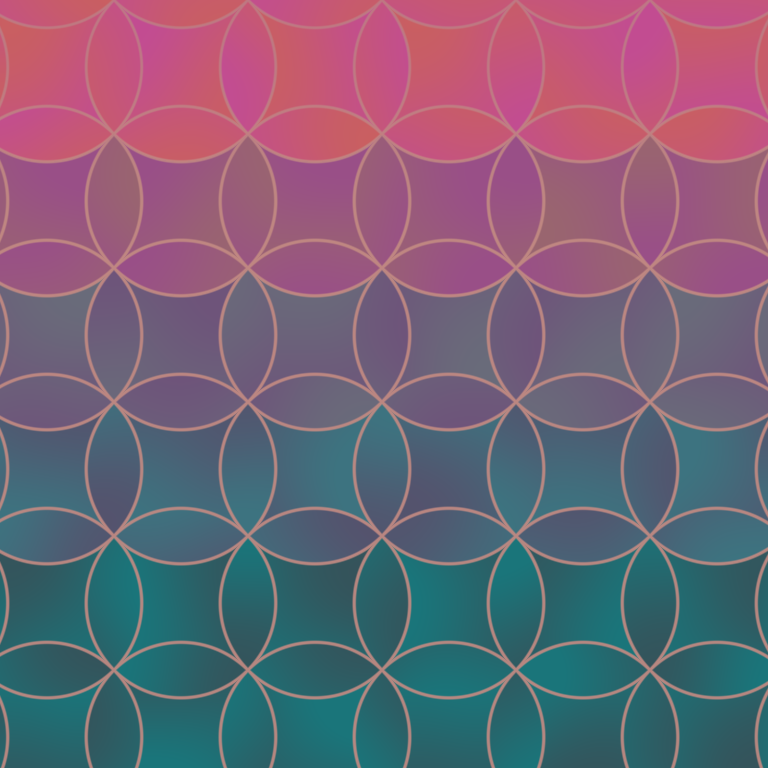
Give the GLSL for this pattern, as a three.js fragment shader.

```glsl
// Lattice of overlapping circles whose arcs cut the plane into petals and
// concave squares. Each horizontal tier has two inks, and every tile blends
// them gently along its own hashed direction using layered sines.

varying vec2 vUv;

const float PITCH = 0.1745;              // spacing of the arc crossings
const vec2 CROSSING = vec2(0.1484, 1.0); // one crossing on the canvas
const float RADIUS = 0.70711;            // circle radius in cells
const vec3 LINE_LOW = vec3(0.76, 0.54, 0.51);
const vec3 LINE_HIGH = vec3(0.74, 0.50, 0.52);

float hash(vec2 p) {
  return fract(sin(dot(p, vec2(41.7, 289.3))) * 4375.85);
}

// Picks one of five inks; tiers count downward from 1.
vec3 pickInk(float tier, vec3 a, vec3 b, vec3 c, vec3 d, vec3 e) {
  vec3 ink = mix(a, b, step(1.5, tier));
  ink = mix(ink, c, step(2.5, tier));
  ink = mix(ink, d, step(3.5, tier));
  return mix(ink, e, step(4.5, tier));
}

vec3 mainInk(float tier) {
  return pickInk(tier, vec3(0.76, 0.30, 0.57), vec3(0.60, 0.31, 0.53),
    vec3(0.43, 0.33, 0.48), vec3(0.24, 0.45, 0.50), vec3(0.10, 0.46, 0.48));
}

vec3 shadeInk(float tier) {
  return pickInk(tier, vec3(0.79, 0.38, 0.36), vec3(0.60, 0.41, 0.42),
    vec3(0.41, 0.43, 0.48), vec3(0.34, 0.31, 0.42), vec3(0.22, 0.31, 0.34));
}

// Soft bent gradient across one tile, from 0 to 1.
float tileTone(vec2 local, vec2 center) {
  float angle = 6.2832 * hash(center);
  vec2 along = vec2(cos(angle), sin(angle));
  float s = dot(local, along);
  float t = dot(local, vec2(-along.y, along.x));
  float phase = 6.2832 * hash(center + 7.3);
  float wave = 0.36 * sin(2.8 * s + 0.35 * sin(3.0 * t + phase));
  wave += 0.07 * sin(4.0 * t + 2.0 * s + phase);
  return clamp(0.40 + 0.08 * sin(phase) + wave, 0.0, 1.0);
}

// Distance to the nearest circle, folded into one quadrant of the cell.
float arcDistance(vec2 g) {
  vec2 q = abs(g);
  float d = 1.0;
  for (int y = 0; y < 2; y++) {
    for (int x = 0; x < 2; x++) {
      d = min(d, abs(length(q - vec2(float(x), float(y))) - RADIUS));
    }
  }
  return d;
}

// Center of the square or petal that holds the point g of a cell.
vec2 tileCenter(vec2 g, vec2 cellCenter) {
  vec2 side = abs(g.x) > abs(g.y)
    ? vec2(sign(g.x), 0.0) : vec2(0.0, sign(g.y));
  float inPetal = 1.0 - step(RADIUS, length(g - side));
  return cellCenter + 0.5 * side * inPetal;
}

void main() {
  // Cells and tiles
  vec2 p = (vUv - CROSSING) / PITCH;
  vec2 cellCenter = floor(p) + 0.5;
  vec2 g = p - cellCenter;
  vec2 center = tileCenter(g, cellCenter);

  // Petals on a tier's lower edge share its inks
  float tier = -floor(center.y + 0.01);
  float tone = tileTone(p - center, center);
  vec3 color = mix(mainInk(tier), shadeInk(tier), tone);

  // Arcs, slightly finer and fainter toward the top
  float high = smoothstep(0.72, 0.95, vUv.y);
  float halfWidth = mix(0.0021, 0.0018, high);
  float d = arcDistance(g) * PITCH;
  float line = 1.0 - smoothstep(halfWidth - 0.0014, halfWidth + 0.0014, d);
  vec3 lineColor = mix(LINE_LOW, LINE_HIGH, high);
  color = mix(color, lineColor, line * mix(0.92, 0.8, high));

  gl_FragColor = vec4(color, 1.0);
}
```
